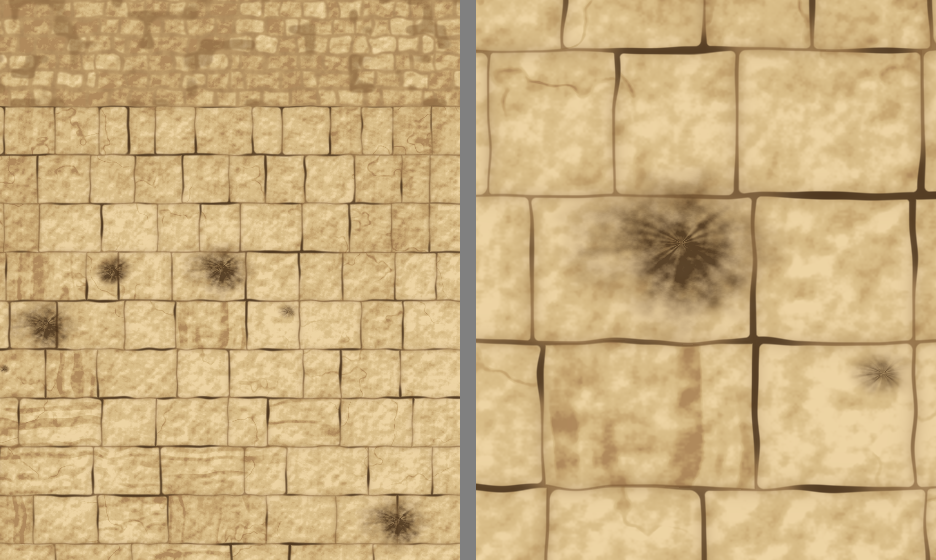
Left, the full canvas; right, a detail of the centre.
This texture is drawn by a WebGL 1 fragment shader. Its source:

```glsl
precision highp float;
// Weathered limestone wall: nine ashlar courses under small rubble, with dry shrubs.
uniform vec2 u_resolution;

const vec3 PALE = vec3(0.93, 0.83, 0.64);
const vec3 SAND = vec3(0.85, 0.74, 0.53);
const vec3 TAN = vec3(0.78, 0.65, 0.44);
const vec3 BROWN = vec3(0.69, 0.54, 0.36);
const vec3 UMBER = vec3(0.50, 0.36, 0.21);
const vec3 SHADOW = vec3(0.28, 0.19, 0.10);
const float WALL_BASE = 0.029;
const float COURSE = 0.0868;
const float RUBBLE_BASE = 0.810;
const float RUBBLE_COURSE = 0.0315;

float hash(vec2 p) {
  return fract(sin(dot(p, vec2(127.1, 311.7))) * 43758.547);
}

float noise(vec2 p) {
  vec2 i = floor(p), f = fract(p);
  f = f * f * (3.0 - 2.0 * f);
  return mix(mix(hash(i), hash(i + vec2(1.0, 0.0)), f.x),
             mix(hash(i + vec2(0.0, 1.0)), hash(i + 1.0), f.x), f.y);
}

float fbm(vec2 p) {
  float sum = 0.0, amp = 0.5;
  for (int i = 0; i < 4; i++) {
    sum += amp * noise(p);
    p = p * 2.03 + 17.3;
    amp *= 0.5;
  }
  return sum / 0.9375;
}

// Returns depth inside the stone, its random id, and its course number.
vec3 masonry(vec2 p, float base, float height, float width, float taper, float rounding) {
  float row = floor((p.y - base) / height);
  float w = width - taper * row;
  float x = p.x / w + hash(vec2(row, 5.0)) + 3.0;
  float i = floor(x);
  i -= step(x, i + 0.6 * hash(vec2(i, row)));
  float left = i + 0.6 * hash(vec2(i, row));
  float right = i + 1.0 + 0.6 * hash(vec2(i + 1.0, row));
  float id = hash(vec2(i + 31.0, row + 7.0));
  vec2 halfSize = 0.5 * vec2((right - left) * w, height);
  vec2 local = vec2((x - left) * w, p.y - base - row * height) - halfSize;
  float r = rounding * (0.15 + id * id);
  vec2 q = abs(local) - halfSize + r;
  float d = length(max(q, 0.0)) + min(max(q.x, q.y), 0.0) - r;
  return vec3(-d, id, row);
}

vec3 stoneColor(float v) {
  vec3 c = mix(BROWN, TAN, smoothstep(0.0, 0.3, v));
  c = mix(c, SAND, smoothstep(0.25, 0.58, v));
  return mix(c, PALE, smoothstep(0.55, 0.95, v));
}

// Streaks of erosion: stretch picks the direction of the bedding.
float bedding(vec2 p, vec2 stretch) {
  return smoothstep(0.55, 0.85, noise(p * stretch + 2.0 * noise(p * 25.0)));
}

float shrub(vec2 d, float radius) {
  float dist = length(d) / radius;
  vec2 dir = d / max(length(d), 0.0001);
  float strands = noise(dir * 7.0 + dist * 1.5) * 0.5 + fbm(d * 170.0 + 9.0) * 0.8;
  float body = 1.0 - smoothstep(0.05, 1.0, dist + 0.6 * (fbm(d * 35.0 + radius * 90.0) - 0.5));
  return clamp(body * (0.25 + 1.1 * strands), 0.0, 1.0);
}

void main() {
  vec2 p = gl_FragCoord.xy / u_resolution.y;
  float aspect = u_resolution.x / u_resolution.y;
  float pixel = 1.0 / u_resolution.y;
  float grain = fbm(p * 75.0);
  float broad = fbm(p * 7.0 + 4.0);
  vec2 wobble = vec2(noise(p * 45.0), noise(p * 45.0 + 50.0)) - 0.5;

  // Large dressed blocks, wider toward the foot of the wall
  vec3 block = masonry(p + wobble * 0.003, WALL_BASE, COURSE, 0.137, 0.0086, 0.008);
  float tone = 0.64 + 0.24 * (block.y - 0.5) + 0.75 * (grain - 0.5) + 0.6 * (broad - 0.5);
  tone -= 0.16 * smoothstep(0.6, 0.8, p.y);
  float layered = step(0.68, block.y) * step(block.z, 2.5);
  float fluted = step(block.y, 0.12) * step(block.z, 5.5);
  tone -= 0.4 * layered * bedding(p, vec2(9.0, 120.0));
  tone -= 0.4 * fluted * bedding(p, vec2(120.0, 9.0));
  float crack = 1.0 - smoothstep(0.0, 0.018, abs(fbm(p * 13.0 + block.y * 40.0) - 0.5));
  tone -= 0.35 * crack * smoothstep(0.5, 0.7, noise(p * 11.0 + 8.0));
  float relief = grain - fbm(p * 75.0 + vec2(-0.2, 0.35));
  vec3 color = stoneColor(tone + 0.7 * relief);
  float wear = noise(p * 27.0 + 3.0);
  float jointWidth = mix(0.0006, 0.0026, wear * wear);
  color = mix(color, UMBER, 0.3 * exp(-max(block.x, 0.0) / 0.004));
  float joint = 1.0 - smoothstep(jointWidth - pixel, jointWidth + pixel, block.x);
  color = mix(color, mix(UMBER, SHADOW, smoothstep(0.4, 0.8, wear)), joint * (0.4 + 0.55 * wear));

  // Small rubble courses set in wide mortar
  vec3 rubble = masonry(p + wobble * 0.009, RUBBLE_BASE, RUBBLE_COURSE, 0.045, 0.001, 0.01);
  float rubbleTone = 0.30 + 0.5 * (rubble.y - 0.5) + 0.8 * (grain - 0.5) + 0.5 * (broad - 0.5);
  rubbleTone += 0.16 * (p.x / aspect - 0.5) + 0.6 * relief;
  vec3 rubbleColor = stoneColor(rubbleTone);
  vec3 mortar = mix(BROWN * 0.92, TAN, grain);
  float mortarEdge = mix(0.001, 0.004, wear);
  rubbleColor = mix(mortar, rubbleColor, smoothstep(mortarEdge - pixel, mortarEdge + 2.0 * pixel, rubble.x));
  rubbleColor = mix(rubbleColor, UMBER, 0.45 * smoothstep(0.66, 0.85, noise(p * 38.0)));
  color = mix(color, rubbleColor, smoothstep(-pixel, pixel, p.y + wobble.y * 0.004 - RUBBLE_BASE));

  // Shrubs rooted in the joints, shrinking along the sequence
  for (int i = 0; i < 6; i++) {
    float k = float(i);
    float height = 0.31 + 0.24 * sin(0.48 + 1.05 * k + 0.53 * k * k);
    vec2 root = vec2(fract(0.10 + 0.382 * k) * aspect, height);
    float radius = 0.068 * pow(0.55, max(k - 2.0, 0.0));
    float cover = shrub((p - root) * vec2(0.9, 1.15), radius);
    color = mix(color, mix(UMBER, SHADOW, cover), cover * 0.88);
  }

  gl_FragColor = vec4(color, 1.0);
}
```
